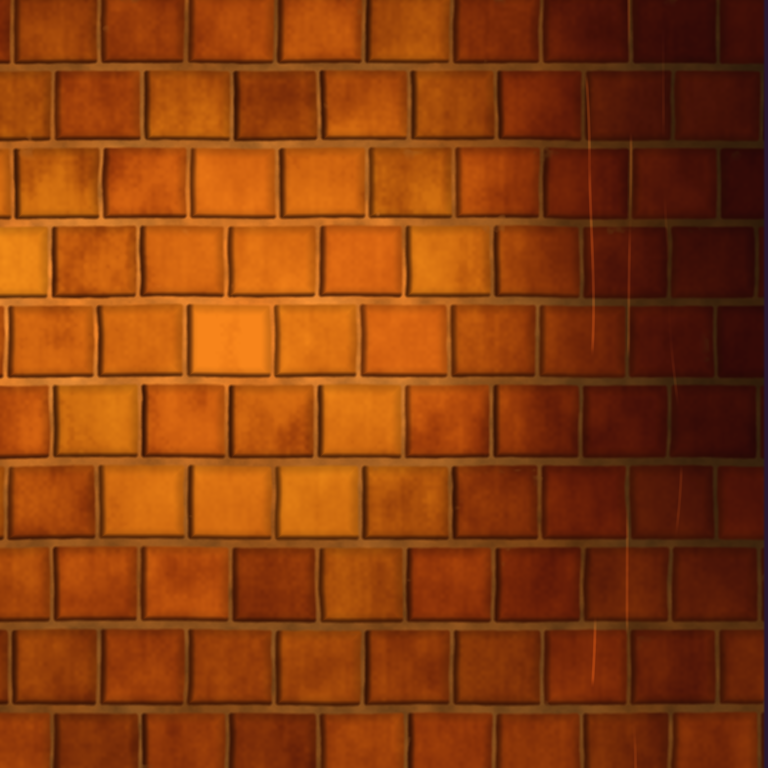
Write a WebGL 1 fragment shader that draws this texture.

```glsl
precision highp float;
// Weathered orange brick wall in running bond, lit warmly from the left and fading to dark at right.
uniform vec2 u_resolution;

float hash(vec2 p) {
  return fract(sin(dot(p, vec2(127.1, 311.7))) * 43758.5453);
}

float noise(vec2 p) {
  vec2 i = floor(p), f = fract(p);
  f = f * f * (3.0 - 2.0 * f);
  return mix(mix(hash(i), hash(i + vec2(1.0, 0.0)), f.x),
             mix(hash(i + vec2(0.0, 1.0)), hash(i + vec2(1.0, 1.0)), f.x), f.y);
}

float fbm(vec2 p) {
  float sum = 0.0, amp = 0.5;
  for (int i = 0; i < 4; i++) {
    sum += amp * noise(p);
    p = p * 2.03 + 17.0;
    amp *= 0.5;
  }
  return sum;
}

float roundedBox(vec2 p, vec2 halfSize, float radius) {
  vec2 q = abs(p) - halfSize + radius;
  return length(max(q, 0.0)) + min(max(q.x, q.y), 0.0) - radius;
}

// Warm glow at centre left, gloom towards the upper right
float lampLight(vec2 p) {
  float band = (p.y - 0.4) / 0.25;
  float glow = 0.41 * exp(-band * band) * (1.0 - smoothstep(0.42, 0.8, p.x));
  float gloom = smoothstep(0.52, 1.0, p.x) * mix(0.34, 0.13, smoothstep(0.6, 0.95, p.y));
  return 0.52 + glow - gloom;
}

// Red-brown to amber; bright levels are compressed
vec3 clayColor(float level, float redness) {
  float r = clamp(level - 0.55 * max(level - 0.8, 0.0), 0.08, 0.97);
  return vec3(r, (0.61 - redness) * pow(r, 1.65), 0.025 + 0.09 * pow(r, 4.0));
}

void main() {
  vec2 uv = gl_FragCoord.xy / u_resolution;
  vec2 wall = vec2(uv.x, 1.0 - uv.y); // measured down from the top

  // Courses grow slightly taller downwards
  float drop = wall.y - 0.087 + 0.003 * (noise(wall * vec2(9.0, 5.0)) - 0.5);
  float course = 9.97 * drop - 0.48 * drop * drop + 1.0;
  float row = floor(course);

  // Alternate courses shift by almost half a brick, with hand-laid drift
  float shift = mix(0.013, 0.067, mod(row, 2.0)) + 0.008 * (hash(vec2(row, 4.0)) - 0.5);
  float drift = 0.006 * (noise(vec2(wall.x * 7.0, row * 5.3)) - 0.5)
              + 0.003 * (noise(vec2(wall.x * 9.0, wall.y * 25.0)) - 0.5);
  float column = (wall.x - shift + drift) / 0.1152;
  vec2 id = vec2(floor(column), row);
  vec2 size = vec2(0.1152, 0.103);
  vec2 p = vec2(fract(column), fract(course)) * size;

  // Brick outline with soft, uneven edges
  vec2 low = vec2(0.0025, 0.005), high = size - vec2(0.0025, 0.005);
  float d = roundedBox(p - 0.5 * (low + high), 0.5 * (high - low), 0.004);
  d += 0.002 * (fbm(wall * 60.0) - 0.5);
  float brick = 1.0 - smoothstep(-0.0028, 0.0024, d);

  // Clay: tone of each brick, cloudy stains, mottling and streaks
  float light = lampLight(wall);
  float tone = 1.0 + 0.3 * (hash(id + 3.7) - 0.5);
  tone += 0.25 * step(0.93, hash(id + 21.3));
  float stain = fbm(wall * 8.0 + 3.0) - 0.47;
  float mottle = fbm(wall * vec2(26.0, 22.0) + id * 3.1) - 0.47;
  float streak = noise(wall * vec2(150.0, 18.0)) - 0.5;
  float grain = noise(wall * 170.0) - 0.5;
  float level = light * (tone + 0.35 * stain + 0.42 * mottle + 0.07 * streak + 0.07 * grain);
  vec3 clay = clayColor(level + 0.03, 0.09 * hash(id + 31.0));

  // Brown recess on the left and bottom, weaker where the light fails
  float leftShade = 1.0 - smoothstep(0.002, 0.011, p.x - low.x);
  float bottomShade = 1.0 - smoothstep(0.001, 0.008, high.y - p.y);
  float shade = max(leftShade * mix(0.5, 0.85, hash(id + 9.1)), 0.7 * bottomShade);
  shade *= smoothstep(0.0, 0.6, light);
  clay = mix(clay, vec3(0.2, 0.065, 0.015), shade);
  clay *= mix(0.82, 1.0, smoothstep(0.0, 0.016, -d));

  // Mortar: tan, glowing amber in strong light, dirty in places
  float grime = fbm(wall * 40.0 + 5.0);
  vec3 tan = mix(vec3(0.93, 0.5, 0.15), vec3(0.95, 0.57, 0.22), noise(wall * 12.0));
  vec3 mortar = tan * (0.05 + 0.93 * light) * (0.76 + 0.5 * grime);
  vec3 color = mix(mortar, clay, brick);

  // Crumbled mortar patches spilling over the bricks
  float crumbs = smoothstep(0.71, 0.8, fbm(wall * 24.0 + 40.0)) * smoothstep(-0.02, 0.0, d);
  color = mix(color, mortar, 0.6 * crumbs);

  // Faint broken scratches running down the right side
  for (int i = 0; i < 3; i++) {
    float k = float(i);
    float path = 0.775 + 0.05 * k + 0.03 * (noise(vec2(wall.y * 5.0, k * 7.0)) - 0.5);
    float line = 1.0 - smoothstep(0.0005, 0.003, abs(wall.x - path));
    float broken = smoothstep(0.4, 0.7, noise(vec2(wall.y * 14.0, k * 11.0 + 2.0)));
    color += vec3(0.18, 0.09, 0.03) * line * broken * (1.0 - 0.25 * k);
  }

  // Dim violet strip at the right border
  color = mix(color, vec3(0.16, 0.09, 0.19), smoothstep(0.993, 0.997, uv.x));
  gl_FragColor = vec4(color, 1.0);
}
```
